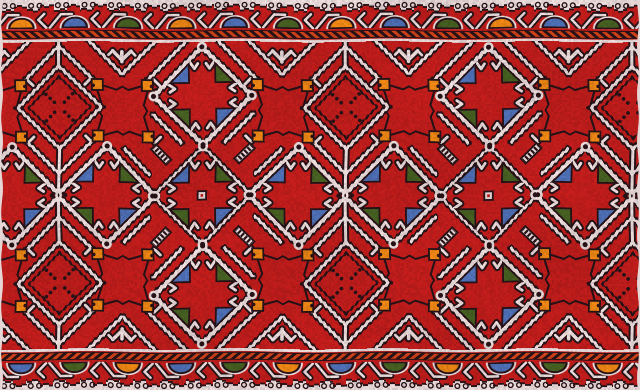
A WebGL 2 fragment shader for this pattern:

```glsl
#version 300 es
precision highp float;
// Embroidered red cloth: stepped white diamonds and stars between two rope-edged borders.
uniform vec2 u_resolution;
out vec4 fragColor;

const vec3 RED = vec3(0.74, 0.11, 0.105);
const vec3 DARK = vec3(0.15, 0.07, 0.09);
const vec3 WHITE = vec3(0.90, 0.84, 0.84);
const vec3 BLUE = vec3(0.30, 0.43, 0.70);
const vec3 GREEN = vec3(0.27, 0.37, 0.13);
const vec3 ORANGE = vec3(0.92, 0.52, 0.08);
float px;

float hash(vec2 p) { return fract(sin(dot(p, vec2(127.1, 311.7))) * 43758.5); }
float cover(float d) { return 1.0 - smoothstep(-0.6 * px, 0.6 * px, d); }
float seg(vec2 p, vec2 a, vec2 b) {
  vec2 v = b - a;
  return length(p - a - v * clamp(dot(p - a, v) / dot(v, v), 0.0, 1.0));
}
void paint(inout vec3 col, vec3 ink, float d) { col = mix(col, ink, cover(d)); }
void outlined(inout vec3 col, vec3 ink, float d) {
  paint(col, DARK, d - 2.2);
  paint(col, ink, d);
}

// Central field: f is the signed position inside one repeat, 344 units wide
vec3 field(vec2 f) {
  vec3 col = RED;
  vec2 q = abs(f);
  float stair = abs(fract(q.x / 6.0) - 0.5) * 3.2 - 0.8;
  float line = 1e3, knot = 1e3, patchD = 1e3, side = 1.0;

  // Three large diamonds with inward hooks and corner patches
  for (int i = 0; i < 3; i++) {
    vec2 l = q - (i == 0 ? vec2(0.0) : i == 1 ? vec2(115.0, 0.0) : vec2(0.0, 120.0));
    vec2 a = abs(l), b = a.x > a.y ? a : a.yx;
    line = min(line, abs(a.x + a.y - 59.0) * 0.707 + stair + (i == 0 ? 0.7 : -0.4));
    line = min(line, seg(b, vec2(43, 16), vec2(33, 9)) + 0.4);
    line = min(line, seg(b, vec2(33, 9), vec2(39, 5)) + 0.4);
    knot = min(knot, length(b - vec2(59, 0)));
    float t = max(max(17.0 - a.x, 17.0 - a.y), (a.x + a.y - 53.0) * 0.707);
    if (t < patchD) { patchD = t; side = l.x * l.y * f.x * f.y; }
  }

  // Diagonal bars beside the diamonds
  float bars = min(seg(q, vec2(26, 64), vec2(60, 98)), seg(q, vec2(64, 26), vec2(94, 56)));
  bars = min(bars, seg(q, vec2(128, 70), vec2(172, 26)));
  bars = min(bars, seg(q, vec2(132, 140), vec2(172, 180)));
  bars = min(bars, seg(q, vec2(66, 139), vec2(20, 185)));
  // Gable under the border, with its sprig
  vec2 g = vec2(abs(q.x - 96.0), q.y);
  bars = min(bars, seg(g, vec2(0, 146), vec2(40, 186)));
  line = min(line, min(seg(g, vec2(0, 161), vec2(0, 173)), seg(g, vec2(0, 163), vec2(11, 174))));
  line = min(line, seg(g, vec2(11, 174), vec2(16, 169)) + 0.5);
  // Small diamond on the mirror axis
  vec2 m = abs(q - vec2(172, 106));
  bars = min(bars, abs(m.x + m.y - 50.0) * 0.707);
  line = min(line, min(bars + stair + 0.3, max(m.x, 50.0 - m.y) + 0.3));
  paint(col, DARK, abs(m.x + m.y - 37.0) * 0.707 + stair - 1.2);
  for (int i = 0; i < 3; i++) paint(col, DARK, length(m - 6.0 - 5.0 * float(i)) - 2.2);

  // Pointed star with orange buds at its corners
  vec2 s = abs(q - vec2(96, 102));
  float lo = min(s.x, s.y), hi = max(s.x, s.y);
  float star = hi - 23.0 - 0.3 * lo - 6.0 * max(0.0, 1.0 - lo / 7.0);
  paint(col, DARK, abs(star) - 1.3);
  vec2 c = s - vec2(30, 31);
  line = min(line, seg(s, vec2(38, 38), vec2(45, 31)) + 0.4);

  paint(col, DARK, line - 4.5);
  paint(col, WHITE, line - 2.1);
  outlined(col, side > 0.0 ? GREEN : BLUE, patchD);
  outlined(col, ORANGE, max(max(abs(c.x), abs(c.y)) - 5.5, 2.2 - length(c - vec2(5, -1))));

  // Ladder stitches, knots and the central eye
  float along = (q.x + q.y - 100.0) * 0.707, across = abs(q.x - q.y) * 0.707;
  outlined(col, WHITE, max(abs(along) - 12.0, across - 3.2));
  float rung = abs(fract(along / 5.0) - 0.5) * 5.0;
  paint(col, DARK, max(max(rung - 1.3, across - 3.0), abs(along) - 12.0));
  paint(col, WHITE, knot - 6.0);
  paint(col, DARK, knot - 3.0);
  paint(col, DARK, length(q - vec2(164, 0)) - 2.6);
  outlined(col, WHITE, max(q.x, q.y) - 4.0);
  paint(col, RED, max(q.x, q.y) - 1.6);
  return col;
}

// Border: h is the height from the middle line, 12 repeats across
vec3 border(float x, float h, float flip) {
  float id = floor((x + 6.0) / 64.0);
  vec2 b = vec2(x - 26.0 - 64.0 * id, h);
  float ragged = 221.0 + 5.0 * step(0.5, fract(x / 32.0)) + 2.0 * step(0.5, fract(x / 13.0));
  vec3 col = WHITE;
  outlined(col, RED, h - ragged);
  // Slanted divider with a hooked top
  float line = min(seg(b, vec2(-30, 202), vec2(-17, 218)), seg(b, vec2(-17, 218), vec2(-4, 218)));
  line = min(line, min(seg(b, vec2(30, 202), vec2(20, 212)), seg(b, vec2(20, 212), vec2(27, 219))));
  outlined(col, WHITE, line - 1.5);
  // Curled tips outside the edge
  vec2 curl = vec2(abs(abs(b.x) - 16.0) - 5.0, h - 229.0);
  paint(col, DARK, abs(length(curl) - 2.8) - 0.8);
  // Coloured half discs
  float k = mod(id + flip, 3.0);
  vec3 ink = k < 0.5 ? ORANGE : k < 1.5 ? BLUE : GREEN;
  float disc = max(length((b - vec2(0, 202)) * vec2(0.8, 1.0)) - 10.5, 203.0 - h);
  paint(col, WHITE, disc - 4.0);
  outlined(col, ink, disc);
  // Twisted rope and the white rule below it
  float twist = abs(fract((x + h * 1.2) / 11.0) - 0.5) * 11.0;
  paint(col, RED, h - 201.0);
  paint(col, DARK, abs(h - 194.0) - 4.8);
  paint(col, mix(RED, ORANGE, 0.35), max(abs(h - 194.0) - 3.6, (twist - 2.8) * 0.65));
  paint(col, WHITE, abs(h - 186.5) - 1.8);
  return col;
}

void main() {
  px = 768.0 / u_resolution.x;
  vec2 p = gl_FragCoord.xy / u_resolution * vec2(768, 470);
  vec2 w = p + 0.8 * sin(p.yx * 0.035 + vec2(0.0, 1.0)); // hand-sewn wobble
  float y = w.y - 234.5, h = abs(y);
  vec3 col = h < 185.0 ? field(vec2(mod(w.x - 71.0, 344.0) - 172.0, y))
                       : border(w.x, h, y < 0.0 ? 1.0 : 0.0);
  // Coarse thread grain and uneven dye
  col *= 0.92 + 0.12 * hash(floor(p / 2.5)) + 0.025 * sin(p.x * 0.021) * sin(p.y * 0.03);
  // Bare cloth at the two ends
  paint(col, WHITE, min(p.x, 768.0 - p.x) - 2.5 - sin(p.y * 0.11));
  fragColor = vec4(col, 1.0);
}
```
